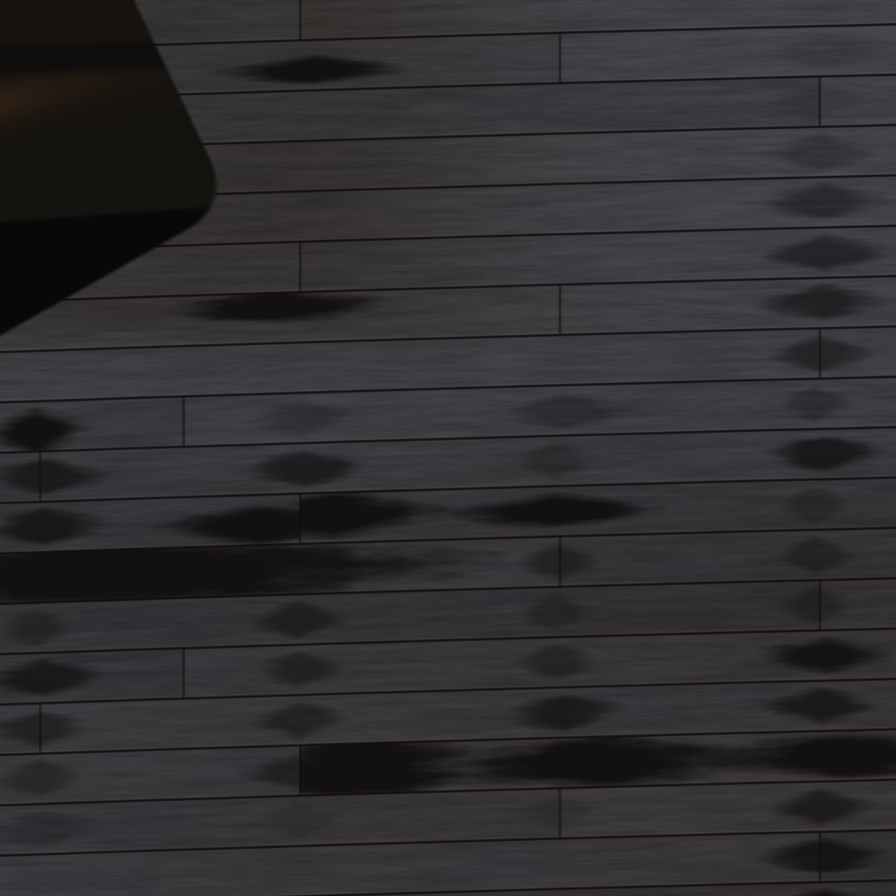
Write a Shadertoy shader that draws this texture.

```glsl
// Weathered timber deck: slightly tilted planks with staggered butt joints,
// grain noise, lens-shaped damp stains over four joists, larger spills,
// and a dark rounded panel overlapping the upper left corner.

#define PITCH 0.0562
#define TILT 0.029
#define FIRST_SEAM 0.026
#define SEAM_WIDTH 0.0013
#define JOIST_START 0.045
#define JOIST_STEP 0.29
#define COOL_WOOD vec3(0.238, 0.240, 0.258)
#define DULL_WOOD vec3(0.200, 0.190, 0.198)
#define WARM_WOOD vec3(0.178, 0.160, 0.148)
#define DAMP vec3(0.060, 0.052, 0.058)
#define SEAM vec3(0.065, 0.050, 0.052)

float hash(vec2 p) {
    p = fract(p * vec2(0.1031, 0.1137));
    p += dot(p, p.yx + 33.33);
    return fract((p.x + p.y) * p.x * 17.3);
}

float noise(vec2 p) {
    vec2 i = floor(p), f = fract(p);
    f = f * f * (3.0 - 2.0 * f);
    return mix(mix(hash(i), hash(i + vec2(1, 0)), f.x),
               mix(hash(i + vec2(0, 1)), hash(i + vec2(1, 1)), f.x), f.y);
}

float fbm(vec2 p) {
    float sum = 0.0, amp = 0.5;
    for (int i = 0; i < 4; i++) {
        sum += amp * noise(p);
        p = p * 2.03 + 17.1;
        amp *= 0.5;
    }
    return sum;
}

// Soft lens with pointed ends along the plank
float lens(vec2 q, vec2 size, float rough) {
    float d = abs(q.x) / size.x + pow(abs(q.y) / size.y, 2.0);
    return 1.0 - smoothstep(0.35, 1.1, d + rough);
}

float smoothMax(float a, float b, float k) {
    float h = max(k - abs(a - b), 0.0) / k;
    return max(a, b) + 0.25 * k * h * h;
}

// Dampness from the joists below and from spills that stop at board ends
float dampness(float x, float row, float v, float joint) {
    float rough = 0.55 * (fbm(vec2(x * 22.0, (row + v) * 7.0)) - 0.47);
    float damp = 0.0;
    for (int c = 0; c < 4; c++) {
        float h = hash(vec2(row + 31.0, float(c) * 7.0 + 5.0));
        float zone = c == 3 ? smoothstep(-3.0, 8.0, row)
                   : smoothstep(5.5, 9.0, row) * (1.0 - smoothstep(12.0, 17.0, row));
        vec2 q = vec2(x - JOIST_START - JOIST_STEP * float(c) - 0.015 * (h - 0.5), v - 0.5);
        damp = max(damp, zone * mix(0.3, 0.95, h) * lens(q, vec2(0.04 + 0.04 * h, 0.40), rough));
    }
    // x, row position, half length, half height in planks
    vec4 spills[10] = vec4[10](
        vec4(0.13, 10.5, 0.46, 0.85), vec4(0.31, 5.28, 0.14, 0.36),
        vec4(0.35, 0.60, 0.11, 0.32), vec4(0.29, 9.60, 0.12, 0.45),
        vec4(0.37, 9.45, 0.14, 0.50), vec4(0.62, 9.50, 0.13, 0.38),
        vec4(0.40, 14.5, 0.16, 0.85), vec4(0.67, 14.5, 0.20, 0.60),
        vec4(0.95, 14.5, 0.19, 0.50), vec4(0.04, 7.60, 0.06, 0.48));
    for (int i = 0; i < 10; i++) {
        vec4 s = spills[i];
        float sameBoard = step(0.0, (x - joint) * (s.x - joint));
        if (floor(s.y) == row)
            damp = max(damp, sameBoard * lens(vec2(x - s.x, v - fract(s.y)), s.zw, rough));
    }
    return damp;
}

void mainImage(out vec4 fragColor, in vec2 fragCoord) {
    vec2 uv = fragCoord / iResolution.xy;
    float px = 1.0 / iResolution.y;
    float x = uv.x, down = 1.0 - uv.y;

    // Plank row, position across it, and its staggered joint
    float t = (down - TILT * (1.0 - x) - FIRST_SEAM) / PITCH;
    t += 0.04 * (noise(vec2(x * 5.0, 3.0)) - 0.5);
    float row = floor(t), v = fract(t);
    float joint = fract(JOIST_START + JOIST_STEP * mod(row + 2.0, 5.0));
    float tone = hash(vec2(row + 40.0, 11.0 + 9.0 * step(joint, x)));

    // Wood tone and grain
    float dull = smoothstep(0.45, 0.65, down) * (0.6 + 0.4 * x);
    vec3 color = mix(COOL_WOOD, DULL_WOOD, dull);
    float nearPanel = (1.0 - smoothstep(0.3, 0.75, x)) * (1.0 - smoothstep(0.34, 0.42, down));
    color = mix(color, WARM_WOOD, nearPanel * (0.25 + 0.6 * tone));
    color *= 0.92 + 0.15 * tone;
    float bend = 1.5 * noise(vec2(x * 6.0, row * 5.0));
    float grain = fbm(vec2(x * 14.0 + row * 9.0, t * 11.0 + bend));
    float fiber = noise(vec2(x * 60.0, t * 34.0 + bend));
    color *= 1.0 + 0.30 * (grain - 0.47) + 0.09 * (fiber - 0.5);
    color += vec3(-0.012, 0.0, 0.014) * (fbm(vec2(x * 7.0, t * 1.5)) - 0.4);
    color = mix(color, DAMP, 0.93 * dampness(x, row, v, joint));

    // Board ends, warm seam edge and dark seam
    float end = 1.0 - smoothstep(0.0007, 0.0007 + 1.5 * px, abs(x - joint));
    color = mix(color, SEAM, 0.55 * end);
    float seamDist = min(v, 1.0 - v) * PITCH;
    color += vec3(0.035, 0.015, 0.008) * smoothstep(0.005, 0.002, (1.0 - v) * PITCH);
    color = mix(color, SEAM, 0.9 * (1.0 - smoothstep(SEAM_WIDTH - px, SEAM_WIDTH + px, seamDist)));

    // Dark panel: two edges joined by a rounded corner
    float panel = smoothMax(dot(vec2(x, down), vec2(0.903, -0.432)) - 0.135,
                            dot(vec2(x, down), vec2(0.493, 0.870)) - 0.326, 0.06);
    vec3 panelColor = mix(vec3(0.085, 0.070, 0.055), vec3(0.075, 0.073, 0.060), down * 4.0);
    float glow = exp(-pow((down - 0.115 + 0.25 * x) / 0.025, 2.0) - x * 9.0);
    panelColor += vec3(0.10, 0.05, 0.02) * glow;
    float band = smoothstep(0.025, 0.008, abs(down - 0.067 + 0.03 * x));
    panelColor = mix(panelColor, vec3(0.05, 0.048, 0.045), 0.8 * band);
    panelColor = mix(panelColor, vec3(0.032, 0.032, 0.034), smoothstep(-0.003, 0.004, down - 0.247 + 0.07 * x));
    color = mix(color, panelColor, 1.0 - smoothstep(-0.002 - px, 0.002 + px, panel));

    fragColor = vec4(color, 1.0);
}
```
